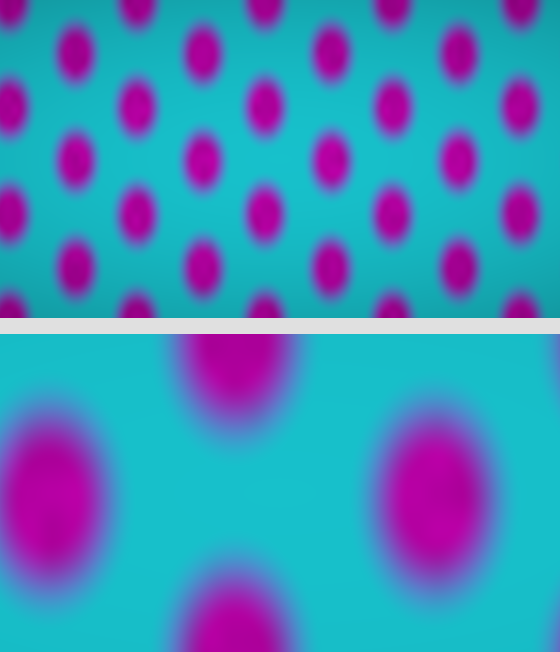
Top: the whole. Bottom: its middle third, enlarged.
This pattern is drawn by a Shadertoy shader. Its source:

```glsl
// Soft magenta ovals in a staggered grid on turquoise, with a gentle vignette.

const vec2  PERIOD     = vec2(0.402, 0.3376);  // grid spacing, in canvas heights
const vec2  ORIGIN     = vec2(-0.047, 0.162);  // centre of one oval, from canvas centre
const vec2  STAGGER    = vec2(0.518, 0.5);     // second grid offset, in periods
const float ASPECT     = 1.5;                  // oval height over width
const float CORE       = 0.028;                // half width of the solid centre
const float RIM        = 0.093;                // half width where the blur ends
const float JITTER     = 0.003;                // wander of each oval
const float MOTTLE     = 0.10;                 // tonal variation inside ovals
const vec2  VIGNETTE   = vec2(0.07, 0.14);     // darkening at side and top edges
const vec3  TURQUOISE  = vec3(0.09, 0.755, 0.795);
const vec3  MAGENTA    = vec3(0.71, 0.00, 0.635);
const vec3  HALO       = vec3(0.00, 0.055, 0.065);

float hash(vec2 p) {
    p = fract(p * vec2(0.1031, 0.1137));
    p += dot(p, p.yx + 33.33);
    return fract((p.x + p.y) * p.x * 97.0);
}

float noise(vec2 p) {
    vec2 cell = floor(p), f = fract(p);
    f = f * f * (3.0 - 2.0 * f);
    vec2 e = vec2(0.0, 1.0);
    return mix(mix(hash(cell), hash(cell + e.yx), f.x),
               mix(hash(cell + e.xy), hash(cell + e.yy), f.x), f.y);
}

// Blurred coverage of the nearest oval in one rectangular grid.
float ovalGrid(vec2 p, float seed) {
    vec2 id = floor(p / PERIOD + 0.5);
    vec2 key = id + 40.0 + seed * 17.0;
    vec2 wander = vec2(hash(key), hash(key + 7.3)) - 0.5;
    vec2 d = p - id * PERIOD - wander * JITTER;
    float radius = length(d / vec2(1.0, ASPECT));
    return 1.0 - smoothstep(CORE, RIM, radius);
}

void mainImage(out vec4 fragColor, in vec2 fragCoord) {
    vec2 p = (fragCoord - 0.5 * iResolution.xy) / iResolution.y;
    vec2 edge = 2.0 * fragCoord / iResolution.xy - 1.0;

    // Two interleaved grids
    float cover = 0.0;
    for (int i = 0; i < 2; i++) {
        vec2 shift = ORIGIN + float(i) * STAGGER * PERIOD;
        cover = max(cover, ovalGrid(p - shift, float(i)));
    }

    // Mottled ovals with a violet rim
    float tone = 1.0 + MOTTLE * (noise(p * vec2(42.0, 26.0) + 60.0) - 0.6);
    vec3 color = mix(TURQUOISE, MAGENTA * tone, cover);
    color += HALO * 4.0 * cover * (1.0 - cover);

    // Vignette
    color *= 1.0 - dot(VIGNETTE, edge * edge);
    fragColor = vec4(color, 1.0);
}
```
